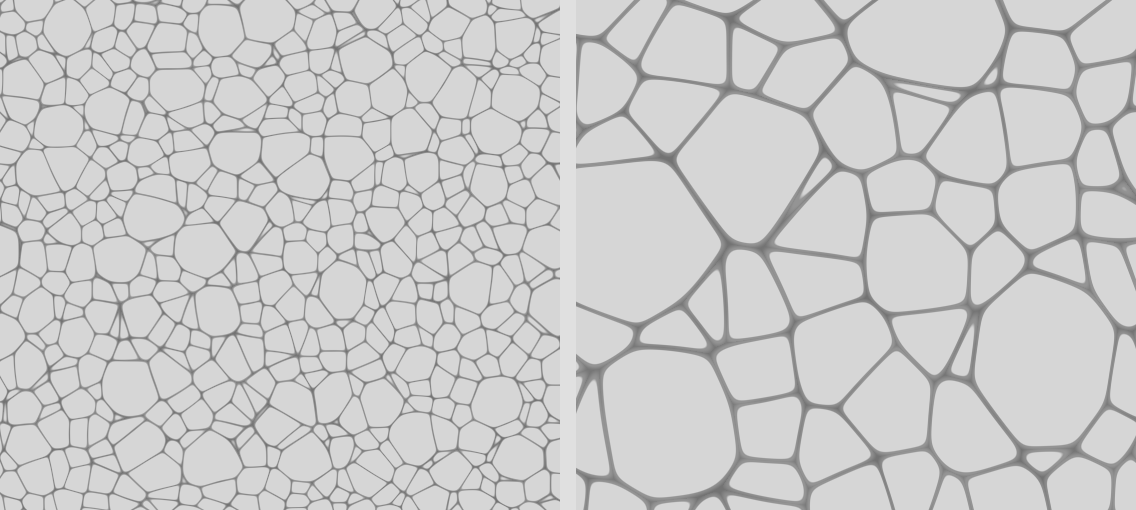
Left, the full canvas; right, a detail of the centre.
Reproduce this texture procedurally as a Shadertoy shader.

```glsl
const float ROWS = 22.0;          // seed cells over the canvas height
const int REACH = 3;              // search radius in seed cells
const float JITTER = 1.0;         // scatter of seeds inside their cells
const float SMALL_RADIUS = 0.1;
const float LARGE_RADIUS = 1.2;
const float SIZE_BIAS = 3.2;      // higher means fewer large stones
const float CORNER = 0.048;       // rounding of the stone corners
const float GAP = 0.031;          // half width of the joints
const float GAP_VARIATION = 0.007;
const float STONE_TONE = 0.84;
const float JOINT_LIGHT = 0.58;
const float JOINT_DARK = 0.45;

vec3 hash3(vec2 cell) {
    vec3 q = fract(vec3(cell.xyx) * vec3(0.1031, 0.1030, 0.0973));
    q += dot(q, q.yxz + 33.33);
    return fract((q.xxy + q.yzz) * q.zyx);
}

// Seed position in xy, squared radius in z
vec3 seed(vec2 cell) {
    vec3 h = hash3(cell + 71.0);
    float radius = mix(SMALL_RADIUS, LARGE_RADIUS, pow(h.z, SIZE_BIAS));
    return vec3(cell + 0.5 + JITTER * (h.xy - 0.5), radius * radius);
}

float powerDistance(vec2 p, vec3 s) {
    vec2 d = p - s.xy;
    return dot(d, d) - s.z;
}

// Layered sines in the range -1 to 1
float waves(vec2 p) {
    return 0.5 * sin(p.x * 1.7 + 1.3 * sin(p.y * 1.1))
         + 0.3 * sin(p.y * 2.9 - 1.7 * sin(p.x * 1.9))
         + 0.2 * sin((p.x + p.y) * 5.3);
}

// Mild changes of density and a slight bend of the edges
vec2 bend(vec2 p) {
    return p + 0.25 * sin(p * 0.37 + 0.6 * sin(p.yx * 0.23))
             + 0.03 * sin(p.yx * 2.3 + vec2(0.0, 1.9));
}

// Rounded distance to the edge of the weighted cell around p
float stoneEdge(vec2 p) {
    vec2 base = floor(p);
    vec2 ownerCell = base;
    vec3 owner = vec3(0.0);
    float nearest = 1e5;
    for (int y = -REACH; y <= REACH; y++)
    for (int x = -REACH; x <= REACH; x++) {
        vec2 cell = base + vec2(x, y);
        vec3 s = seed(cell);
        float d = powerDistance(p, s);
        if (d < nearest) {
            nearest = d;
            owner = s;
            ownerCell = cell;
        }
    }

    // Soft minimum over the bisectors with all neighbours
    float sum = 1e-9;
    for (int y = -REACH; y <= REACH; y++)
    for (int x = -REACH; x <= REACH; x++) {
        vec2 cell = base + vec2(x, y);
        if (cell == ownerCell) continue;
        vec3 s = seed(cell);
        float gap = max(length(s.xy - owner.xy), 0.05);
        float d = 0.5 * (powerDistance(p, s) - nearest) / gap;
        sum += exp(-d / CORNER);
    }
    return -CORNER * log(sum);
}

void mainImage(out vec4 fragColor, in vec2 fragCoord) {
    float pixel = ROWS / iResolution.y;
    vec2 p = fragCoord * pixel;
    float edge = stoneEdge(bend(p));

    // Joints vary in width and darken towards their junctions
    float halfWidth = GAP + GAP_VARIATION * waves(p * 0.8);
    float stone = smoothstep(-0.7, 0.7, (edge - halfWidth) / pixel);
    float depth = smoothstep(0.03, -0.05, edge) + 0.3 * waves(p * 1.6 + 4.0);
    float joint = mix(JOINT_LIGHT, JOINT_DARK, clamp(depth, 0.0, 1.0));

    fragColor = vec4(vec3(mix(joint, STONE_TONE, stone)), 1.0);
}
```
